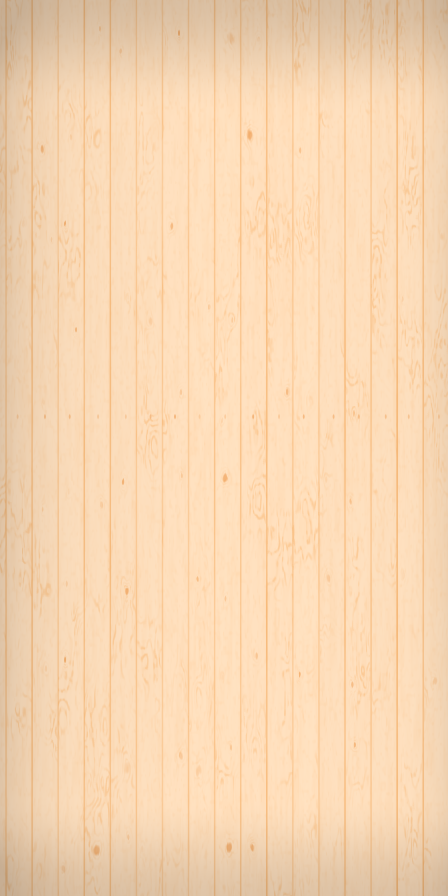
Write a Shadertoy shader that draws this texture.

```glsl
// Pale pine boards: narrow vertical planks with thin orange seams, faint
// contour grain, scattered knots, a row of nail marks and shaded borders.
// Lengths are in canvas widths; grain lines are level sets of a noise field.

const vec3 WOOD = vec3(1.0, 0.882, 0.753);
const vec3 GRAIN = vec3(0.98, 0.74, 0.49);
const vec3 SEAM = vec3(0.96, 0.69, 0.41);
const vec3 KNOT = vec3(0.93, 0.60, 0.30);
const float PITCH = 0.0582;         // plank width
const float FIRST_SEAM = 0.0135;
const float SEAM_WIDTH = 0.0032;
const float KNOT_CELL = 0.2;        // one possible knot per cell of a plank
const float KNOT_CHANCE = 0.34;
const float NAIL_ROW = 0.535;       // fraction of the height
const float RING_COUNT = 9.0;

float hash(vec2 p) {
    vec3 q = fract(p.xyx * 0.1031);
    q += dot(q, q.yzx + 33.33);
    return fract((q.x + q.y) * q.z);
}

float noise(vec2 p) {
    vec2 i = floor(p), f = fract(p);
    f = f * f * (3.0 - 2.0 * f);
    return mix(mix(hash(i), hash(i + vec2(1, 0)), f.x),
               mix(hash(i + vec2(0, 1)), hash(i + vec2(1, 1)), f.x), f.y);
}

float fbm(vec2 p) {
    float sum = 0.0, gain = 0.5;
    for (int i = 0; i < 3; i++) {
        sum += gain * noise(p);
        p = p * 2.03 + 17.7;
        gain *= 0.5;
    }
    return sum / 0.875;
}

// Share of a pixel covered by a line of the given width.
float lineCover(float dist, float width, float px) {
    return clamp((0.5 * (width + px) - abs(dist)) / px, 0.0, min(1.0, width / px));
}

// Vector from the knot centre in units of its radius; z is its strength.
vec3 knotAt(float plank, vec2 local) {
    vec2 id = vec2(plank + 31.0, floor(local.y / KNOT_CELL) + 7.0);
    float size = hash(id + 53.0);
    vec2 center = vec2((hash(id + 11.0) - 0.5) * 0.6 * PITCH,
                       (id.y - 7.0 + mix(0.3, 0.7, hash(id + 23.0))) * KNOT_CELL);
    vec2 radius = mix(vec2(0.0025, 0.007), vec2(0.0085, 0.015), size * size);
    float present = step(hash(id), KNOT_CHANCE);
    return vec3((local - center) / radius, present * mix(0.3, 1.0, hash(id + 71.0)));
}

// Edge shading: strongest on the left, top and bottom.
float borderShade(vec2 uv) {
    float left = 0.13 * exp(-uv.x / 0.095);
    float right = 0.06 * exp(-(1.0 - uv.x) / 0.05);
    float top = 0.15 * (1.0 - smoothstep(-0.01, 0.13, 1.0 - uv.y));
    float bottom = 0.13 * (1.0 - smoothstep(-0.01, 0.11, uv.y));
    return max(1.0 - left - right - top - bottom, 0.78);
}

void mainImage(out vec4 fragColor, in vec2 fragCoord) {
    vec2 uv = fragCoord / iResolution.xy;
    vec2 p = fragCoord / iResolution.x;
    float px = 1.0 / iResolution.x;

    // Plank coordinates, x measured from the plank's middle
    float across = (p.x - FIRST_SEAM) / PITCH;
    float plank = floor(across);
    vec2 local = vec2((fract(across) - 0.5) * PITCH, p.y);
    vec2 seed = vec2(hash(vec2(plank + 5.0, 3.0)), hash(vec2(plank + 5.0, 9.0))) * 90.0;
    vec3 color = WOOD * (1.0 + 0.012 * (seed.x / 90.0 - 0.5));

    // Fine streaks and speckle
    float streak = noise(p * vec2(170.0, 14.0) + seed);
    float speckle = noise(p * vec2(230.0, 90.0) + seed.yx);
    color = mix(color, GRAIN, 0.13 * streak * streak + 0.10 * smoothstep(0.6, 1.0, speckle));

    // Contour grain, bent around knots and shown only in patches
    vec3 knot = knotAt(plank, local);
    float knotDist = length(knot.xy + 0.5 * (vec2(speckle, streak) - 0.5));
    float halo = knot.z * exp(-0.22 * knotDist * knotDist);
    float field = RING_COUNT * (fbm(local * vec2(28.0, 7.0) + seed) + 0.4 * halo);
    float ringStep = fwidth(field);
    float ring = abs(fract(field) - 0.5);
    float ringLine = 1.0 - smoothstep(0.0, 0.14 + ringStep, ring);
    ringLine *= 1.0 - smoothstep(0.5, 1.1, ringStep);
    float patchMask = smoothstep(0.5, 0.76, fbm(local * vec2(18.0, 6.0) + seed.yx + 40.0));
    float broken = mix(0.35, 1.0, smoothstep(0.3, 0.7, speckle));
    color = mix(color, GRAIN, ringLine * broken * (0.06 + 0.5 * max(patchMask, 0.7 * halo)));

    // Knot cores
    float core = 1.0 - smoothstep(0.45, 1.15, knotDist);
    color = mix(color, KNOT, 0.65 * core * knot.z * knot.z);

    // One nail mark on each plank
    vec2 nail = vec2(local.x + (seed.x / 90.0 - 0.5) * 0.012,
                     (uv.y - NAIL_ROW) * iResolution.y / iResolution.x);
    float nailDist = length(nail / vec2(0.0028, 0.0065));
    color = mix(color, KNOT, (0.25 + 0.4 * seed.y / 90.0) * (1.0 - smoothstep(0.3, 1.2, nailDist)));

    // Seams, each with its own strength that drifts along the length
    float seamId = floor(across + 0.5);
    float seamDist = (across - seamId) * PITCH;
    float wear = noise(vec2(seamId * 7.3 + 20.0, p.y * 5.0));
    float strength = mix(0.4, 0.85, hash(vec2(seamId + 40.0, 2.0))) * mix(0.75, 1.15, wear);
    float fringe = exp(-abs(seamDist) / 0.003) * noise(vec2(seamId * 5.0 + 9.0, p.y * 28.0));
    color = mix(color, GRAIN, 0.4 * strength * fringe);
    color = mix(color, SEAM, strength * lineCover(seamDist, SEAM_WIDTH, px));

    fragColor = vec4(color * borderShade(uv), 1.0);
}
```
